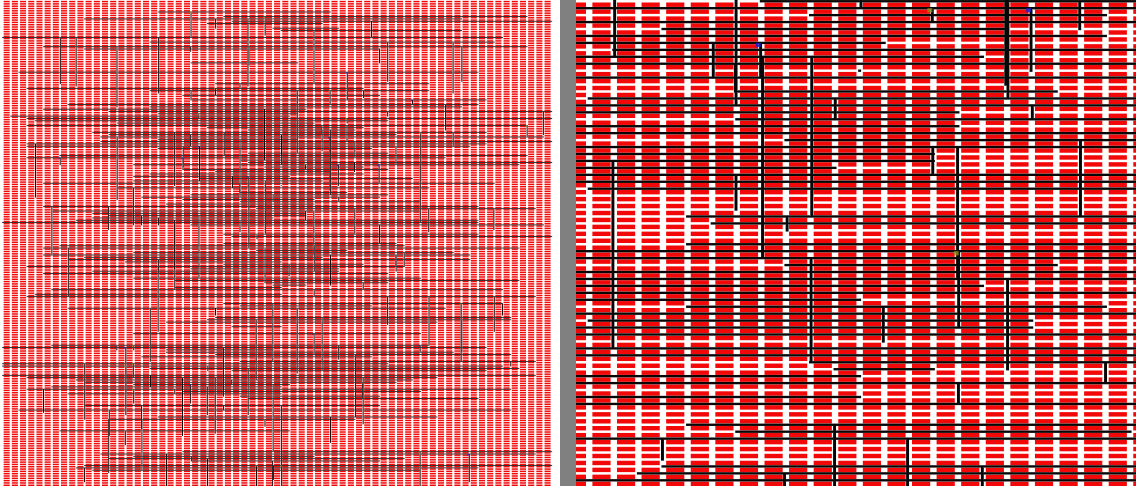
Left, the full canvas; right, a detail of the centre.
A WebGL 1 fragment shader for this pattern:

```glsl
precision highp float;
uniform vec2 u_resolution;

#define COLS 67.0
#define ROWS 210.0
#define GRID_LEFT 0.0065
#define GRID_SPAN 0.9805
#define CELL_FILL vec2(0.74, 0.64)
#define WIRE_HALF vec2(0.06, 0.17)
#define CLUSTER_ROWS 9.0
#define RISERS 7
#define PAD_CHANCE 0.06
#define SPECK_CHANCE 0.2
#define CELL_RED vec3(0.95, 0.03, 0.03)
#define WIRE_BLACK vec3(0.03, 0.02, 0.02)

float hash(vec2 p) {
  vec3 q = fract(p.xyx * vec3(0.1031, 0.1030, 0.0973));
  q += dot(q, q.yzx + 33.33);
  return fract((q.x + q.y) * q.z);
}

float noise(float x, float seed) {
  float i = floor(x);
  float f = fract(x);
  return mix(hash(vec2(i, seed)), hash(vec2(i + 1.0, seed)), f * f * (3.0 - 2.0 * f));
}

// Share of a pixel of width px centred on x that lies between lo and hi
float coverage(float x, float lo, float hi, float px) {
  return max(0.0, min(x + 0.5 * px, hi) - max(x - 0.5 * px, lo)) / px;
}

// Running area of a unit-period pulse train, for exact box filtering
vec2 pulseArea(vec2 x) {
  x = clamp(x, vec2(0.0), vec2(COLS, ROWS));
  return floor(x) * CELL_FILL + min(fract(x), CELL_FILL);
}

// First and last channel joined by the wire of a row; reversed when empty
vec2 wireSpan(float row) {
  float crowding = smoothstep(0.25, 0.75, noise(row / CLUSTER_ROWS, 7.0));
  if (hash(vec2(row, 11.0)) > mix(0.3, 0.92, crowding)) return vec2(COLS, -COLS);
  float first = floor(COLS * 0.5 * hash(vec2(row, 23.0))) + 1.0;
  float last = COLS - 1.0 - floor(COLS * 0.5 * hash(vec2(row, 37.0)));
  float pad = hash(vec2(row, 41.0));
  if (pad < PAD_CHANCE) first = 0.0;
  if (pad > 1.0 - PAD_CHANCE) last = COLS;
  return vec2(first, last);
}

void main() {
  vec2 uv = gl_FragCoord.xy / u_resolution;
  vec2 gridSize = vec2(COLS / GRID_SPAN, ROWS);
  vec2 p = (uv - vec2(GRID_LEFT, 0.0)) * gridSize;
  vec2 px = gridSize / u_resolution;

  // Red cells in columns
  vec2 cell = (pulseArea(p + 0.5 * px) - pulseArea(p - 0.5 * px)) / px;
  vec3 color = mix(vec3(1.0), CELL_RED, cell.x * cell.y);

  // Position relative to the centres of the gaps between cells
  vec2 track = p + 0.5 * (1.0 - CELL_FILL) - vec2(0.0, 1.0);
  float ink = 0.0;

  // Horizontal wires between rows
  float nearRow = floor(track.y + 0.5);
  for (int i = -1; i <= 1; i++) {
    float row = nearRow + float(i);
    vec2 span = wireSpan(row);
    float along = coverage(track.x, span.x - WIRE_HALF.x, span.y + WIRE_HALF.x, px.x);
    ink += along * coverage(track.y, row - WIRE_HALF.y, row + WIRE_HALF.y, px.y);
  }

  // Vertical risers, each starting on a wire that crosses its channel
  float channel = floor(track.x + 0.5);
  vec3 speckColor = vec3(0.0);
  float speck = 0.0;
  for (int i = 0; i < RISERS; i++) {
    vec2 id = vec2(channel + 3.0, float(i) * 17.0 + 5.0);
    float top = floor(hash(id) * ROWS);
    vec2 span = wireSpan(top);
    if (channel < span.x || channel > span.y) continue;
    float size = hash(id + 71.0);
    float bottom = top - floor(ROWS * (0.012 + 0.13 * size * size));
    float x = channel + 0.12 * (hash(id + 131.0) - 0.5);
    float across = coverage(track.x, x - WIRE_HALF.x, x + WIRE_HALF.x, px.x);
    float along = coverage(track.y, bottom - WIRE_HALF.y, top + WIRE_HALF.y, px.y);
    ink = max(ink, across * along);

    // Coloured contact at the riser's end
    float kind = hash(id + 191.0);
    if (kind < SPECK_CHANCE) {
      float dotCover = coverage(track.x, x - 0.2, x, px.x)
                     * coverage(track.y, top - 0.6, top, px.y);
      vec3 contact = kind < 0.5 * SPECK_CHANCE ? vec3(0.1, 0.1, 0.8) : vec3(0.6, 0.55, 0.1);
      speckColor = mix(speckColor, contact, step(speck, dotCover));
      speck = max(speck, dotCover);
    }
  }

  color = mix(color, WIRE_BLACK, clamp(ink, 0.0, 1.0));
  color = mix(color, speckColor, 0.8 * speck);
  gl_FragColor = vec4(color, 1.0);
}
```
